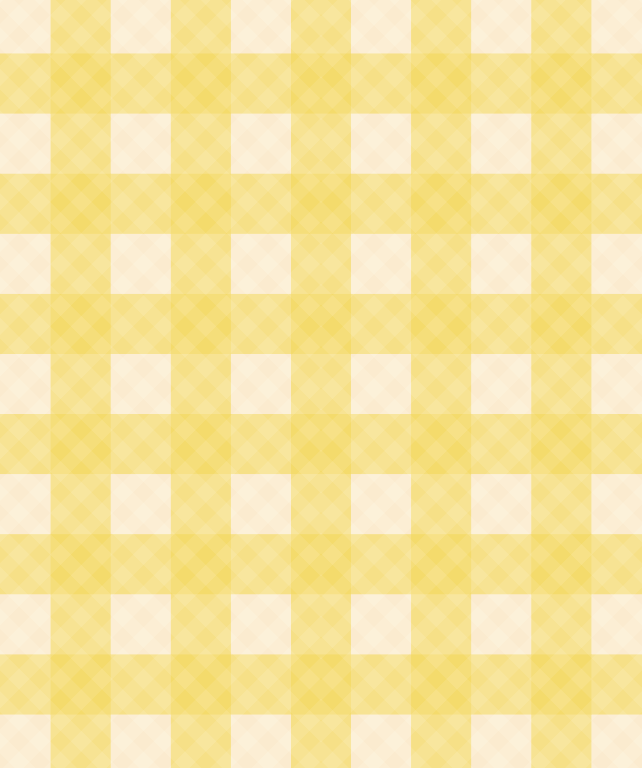
Write a WebGL 2 fragment shader that draws this pattern.

```glsl
#version 300 es
precision highp float;

uniform vec2 u_resolution;
out vec4 outColor;

// Lengths are fractions of the canvas height
const float CHECK_PERIOD = 0.1565;
const float DIAGONAL_PERIOD = 0.0382;
const vec2 DIAGONAL_SHIFT = vec2(0.012, 0.006);

const vec3 CREAM_LIGHT = vec3(0.988, 0.945, 0.850);
const vec3 CREAM_DEEP = vec3(0.985, 0.922, 0.812);
const vec3 YELLOW_LIGHT = vec3(0.972, 0.902, 0.620);
const vec3 YELLOW_DEEP = vec3(0.966, 0.878, 0.530);
const vec3 GOLD_LIGHT = vec3(0.968, 0.884, 0.530);
const vec3 GOLD_DEEP = vec3(0.957, 0.858, 0.425);

// Coverage of bands centred on multiples of period, half a period wide
float band(float x, float period, float pixel) {
    float fromCentre = abs(fract(x / period + 0.5) - 0.5) * period;
    return 1.0 - smoothstep(-0.5 * pixel, 0.5 * pixel, fromCentre - 0.25 * period);
}

// Number of overlapping bands, from 0 to 2
float weave(vec2 p, float period, float pixel) {
    return band(p.x, period, pixel) + band(p.y, period, pixel);
}

// Blend three tones by the number of overlapping bands
vec3 threeTone(vec3 none, vec3 one, vec3 both, float count) {
    return mix(mix(none, one, clamp(count, 0.0, 1.0)), both, clamp(count - 1.0, 0.0, 1.0));
}

// Rotate by an eighth of a turn
vec2 diagonal(vec2 p) {
    return vec2(p.x + p.y, p.x - p.y) * inversesqrt(2.0);
}

void main() {
    float pixel = 1.0 / u_resolution.y;
    vec2 p = (gl_FragCoord.xy - 0.5 * u_resolution) * pixel;

    // Upright gingham: a column on the centre line, rows to either side of it
    vec2 checkPoint = p + vec2(0.0, 0.5 * CHECK_PERIOD);
    float checkCount = weave(checkPoint, CHECK_PERIOD, pixel);

    // Faint diagonal weave, mirrored about the vertical centre line
    vec2 mirrored = vec2(abs(p.x), p.y) + DIAGONAL_SHIFT;
    float depth = 0.5 * weave(diagonal(mirrored), DIAGONAL_PERIOD, pixel);

    vec3 light = threeTone(CREAM_LIGHT, YELLOW_LIGHT, GOLD_LIGHT, checkCount);
    vec3 deep = threeTone(CREAM_DEEP, YELLOW_DEEP, GOLD_DEEP, checkCount);
    outColor = vec4(mix(light, deep, depth), 1.0);
}
```
